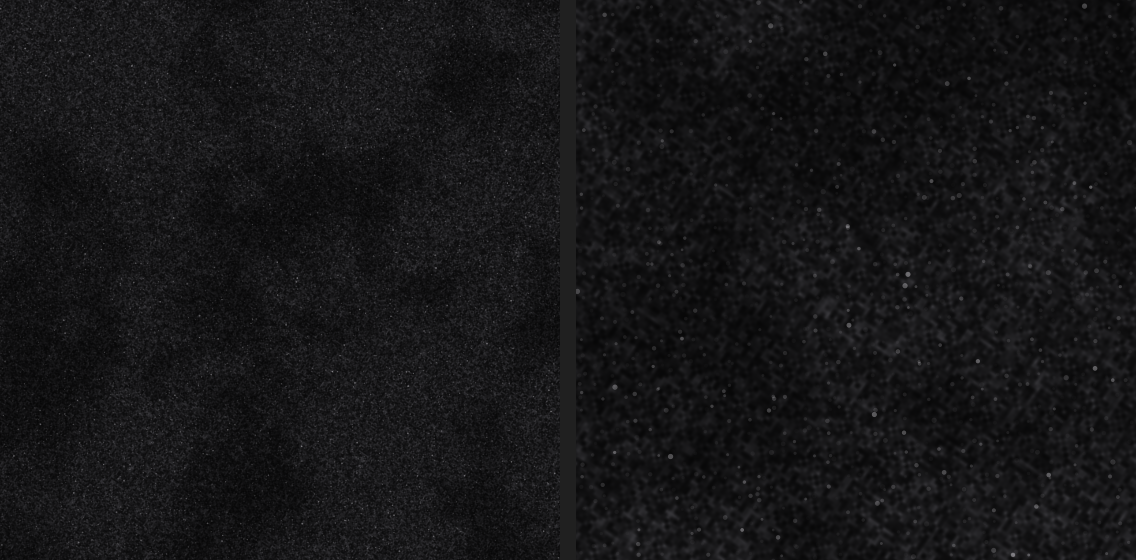
Left, the full canvas; right, a detail of the centre.
This texture is drawn by a Shadertoy shader. Its source:

```glsl
// Near-black stone with soft cloudy patches, fine grain and sparse pale specks.

const vec3 STONE_COLOR = vec3(0.087, 0.086, 0.092);
const vec3 SPECK_COLOR = vec3(1.0, 0.99, 1.01);

// Integer hash giving three values from 0 to 1 per cell.
vec3 hash3(vec2 cell, int seed) {
    uvec3 v = uvec3(ivec3(ivec2(cell), seed));
    v = v * 1664525u + 1013904223u;
    v.x += v.y * v.z;
    v.y += v.z * v.x;
    v.z += v.x * v.y;
    v ^= v >> 16u;
    v.x += v.y * v.z;
    v.y += v.z * v.x;
    v.z += v.x * v.y;
    return vec3(v >> 8u) / 16777216.0;
}

vec2 rotate(vec2 p, float angle) {
    float c = cos(angle), s = sin(angle);
    return vec2(c * p.x - s * p.y, s * p.x + c * p.y);
}

float valueNoise(vec2 p, int seed) {
    vec2 cell = floor(p);
    vec2 f = fract(p);
    f = f * f * (3.0 - 2.0 * f);
    float bottom = mix(hash3(cell, seed).x, hash3(cell + vec2(1, 0), seed).x, f.x);
    float top = mix(hash3(cell + vec2(0, 1), seed).x, hash3(cell + vec2(1, 1), seed).x, f.x);
    return mix(bottom, top, f.y);
}

// Layered noise from 0 to 1; each octave is turned to hide the lattice.
float fbm(vec2 p, int octaves, float gain, int seed) {
    float sum = 0.0, total = 0.0, weight = 1.0;
    for (int i = 0; i < octaves; i++) {
        sum += weight * valueNoise(p, seed + i);
        total += weight;
        weight *= gain;
        p = rotate(p, 0.65) * 2.03 + 7.3;
    }
    return sum / total;
}

// Fine signed grain from two turned layers.
float grain(vec2 uv, float frequency, int seed) {
    float fine = valueNoise(rotate(uv, 0.6) * frequency, seed);
    float coarse = valueNoise(rotate(uv, 1.1) * frequency * 0.53, seed + 1);
    return 2.0 * mix(coarse, fine, 0.7) - 1.0;
}

// Brightness of one layer of round specks, each kept inside its cell.
float specks(vec2 uv, float cells, float share, float radius, float peak, float pixel, int seed) {
    vec2 cell = floor(uv * cells);
    vec3 place = hash3(cell, seed);
    vec3 look = hash3(cell, seed + 1);
    vec2 center = (cell + mix(vec2(0.25), vec2(0.75), place.xy)) / cells;
    float size = radius * mix(0.7, 1.2, look.x);
    float edge = 0.6 * pixel;
    float cover = 1.0 - smoothstep(size - edge, size + edge, length(uv - center));
    float brightness = peak * mix(0.1, 1.0, look.y * look.y * look.y);
    return cover * brightness * step(place.z, share);
}

void mainImage(out vec4 fragColor, in vec2 fragCoord) {
    vec2 uv = fragCoord / iResolution.y;
    float pixel = 1.0 / iResolution.y;

    // Cloudy patches: mostly even stone with darker hollows
    float cloud = smoothstep(0.3, 0.6, fbm(uv * 5.0 + 3.7, 6, 0.62, 11));
    float tone = mix(-0.42, 0.11, cloud);

    // Fine grain, applied as a ratio so that the darks stay dense
    tone += 0.9 * grain(uv, 390.0, 31);
    vec3 color = STONE_COLOR * exp(tone);

    // Mineral specks: many faint ones and a few brighter ones
    float glints = specks(uv, 150.0, 0.38, 0.0011, 0.20, pixel, 51);
    glints += specks(rotate(uv, 0.4), 90.0, 0.25, 0.0013, 0.34, pixel, 71);
    color += SPECK_COLOR * glints * mix(0.7, 1.0, cloud);

    fragColor = vec4(color, 1.0);
}
```
